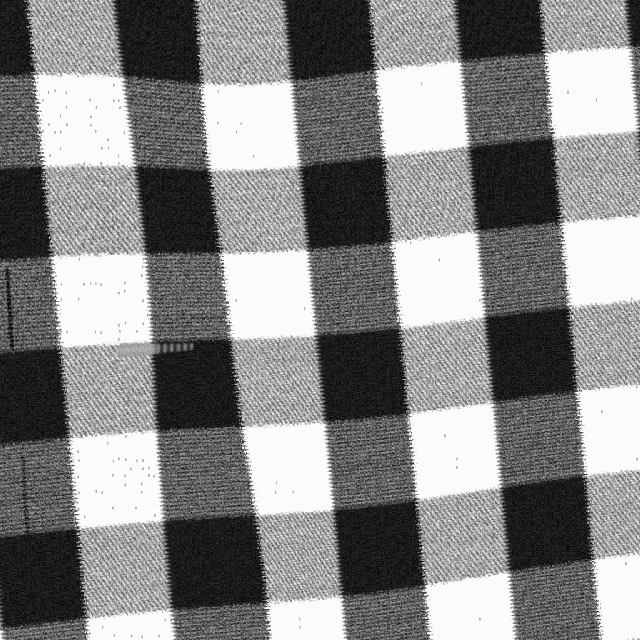
This texture is drawn by a Shadertoy shader. Its source:

```glsl
const float TAU = 6.28318;

float hash(vec2 p) {
    return fract(sin(dot(p, vec2(127.1, 311.7))) * 43758.5);
}

float bump(vec2 p, vec2 centre, vec2 radius) {
    vec2 q = (p - centre) / radius;
    return exp(-dot(q, q));
}

// Stripe coordinates on the slanted, rumpled cloth; y runs downward
vec2 clothCoords(vec2 p) {
    float x = p.x - 0.043 - 0.095 * p.y
            - 0.013 * bump(p, vec2(0.228, 0.39), vec2(0.07, 0.28))
            + 0.010 * bump(p, vec2(0.32, 0.20), vec2(0.06, 0.20))
            - 0.018 * bump(p, vec2(0.41, 0.94), vec2(0.08, 0.27));
    float y = p.y - 0.1406 + 0.085 * p.x
            - 0.05 * (p.y - 0.547) * (1.0 - p.x / 0.586)
            - 0.0156 * bump(p, vec2(0.56, p.y), vec2(0.26, 1.0))
            - 0.022 * bump(p, vec2(0.365, 0.12), vec2(0.17, 0.25));
    return vec2(x / 0.1335, y / 0.1367);
}

// 1 in light stripes, 0 in dark ones
float stripe(float x, float soft) {
    float d = 0.5 - abs(mod(x + 0.5, 2.0) - 1.0);
    return smoothstep(-soft, soft, d);
}

// Small vertical nicks, denser toward the left
float specks(vec2 p) {
    vec2 g = p * vec2(110.0, 80.0);
    vec2 id = floor(g);
    vec2 offset = fract(g) - 0.35 - 0.3 * vec2(hash(id + 3.0), hash(id + 7.0));
    float density = mix(0.20, 0.025, smoothstep(0.22, 0.34, p.x));
    float present = step(1.0 - density, hash(id));
    return present * smoothstep(0.28, 0.10, length(offset * vec2(1.2, 0.9)));
}

void mainImage(out vec4 fragColor, in vec2 fragCoord) {
    vec2 p = fragCoord / iResolution.xy;
    p.y = 1.0 - p.y;
    vec2 cloth = clothCoords(p);
    vec2 thread = cloth * vec2(18.0, 22.0);

    float grain = hash(floor(p * 512.0)) - 0.5;
    float fleck = hash(floor(p * 384.0) + 19.0) - 0.5;

    // Stepped and frayed stripe borders
    float tooth = 0.018 * sin(TAU * thread.y);
    float pixel = 8.0 / iResolution.y;
    float warp = stripe(cloth.x + tooth + 0.04 * grain, 0.025 + pixel);
    float weft = stripe(cloth.y + 0.035 * fleck, 0.02 + pixel);

    // Diagonal twill on light warp, dotted horizontal ribs on dark warp
    float twill = sin(TAU * (thread.x - 0.5 * thread.y));
    float ribs = cos(TAU * thread.y) * (0.65 + 0.35 * cos(TAU * thread.x));
    float cover = mix(0.70 - 0.13 * ribs, 0.60 + 0.13 * twill, warp);
    cover += 0.04 * (hash(vec2(floor(thread.y), floor(cloth.x))) - 0.5);
    float shade = mix(0.10, 1.02, mix(weft, warp, cover));

    // Grain is strongest where light and dark threads mix
    float mixed = abs(warp - weft);
    shade += grain * mix(0.12, 0.27, mixed) + fleck * 0.15 * mixed;
    shade += 0.06 * warp * weft;
    shade -= 0.38 * specks(p) * warp * weft;

    // Short dark creases on the left
    for (int i = 0; i < 2; i++) {
        float k = float(i);
        float top = 0.415 + 0.29 * k;
        float x = 0.011 + 0.024 * k + 0.06 * (p.y - top);
        float span = smoothstep(0.0, 0.01, p.y - top)
                   * smoothstep(0.135, 0.125, p.y - top);
        shade -= (0.25 - 0.10 * k) * span * smoothstep(0.005, 0.001, abs(p.x - x));
    }

    // Pale scar with a ribbed tail
    vec2 scar = p - vec2(0.192, 0.548);
    scar.y += 0.06 * scar.x;
    float reach = length(vec2(scar.x - clamp(scar.x, 0.0, 0.105), scar.y));
    float thickness = mix(0.013, 0.008, smoothstep(0.0, 0.11, scar.x));
    float tail = smoothstep(0.045, 0.06, scar.x);
    float scarShade = mix(0.68, 0.38 + 0.16 * sin(TAU * scar.x * 95.0), tail);
    scarShade -= 9.0 * abs(scar.y) - 0.10 * grain;
    shade = mix(shade, scarShade, 0.9 * smoothstep(thickness, thickness - 0.005, reach));

    fragColor = vec4(vec3(clamp(shade, 0.03, 0.985)), 1.0);
}
```
